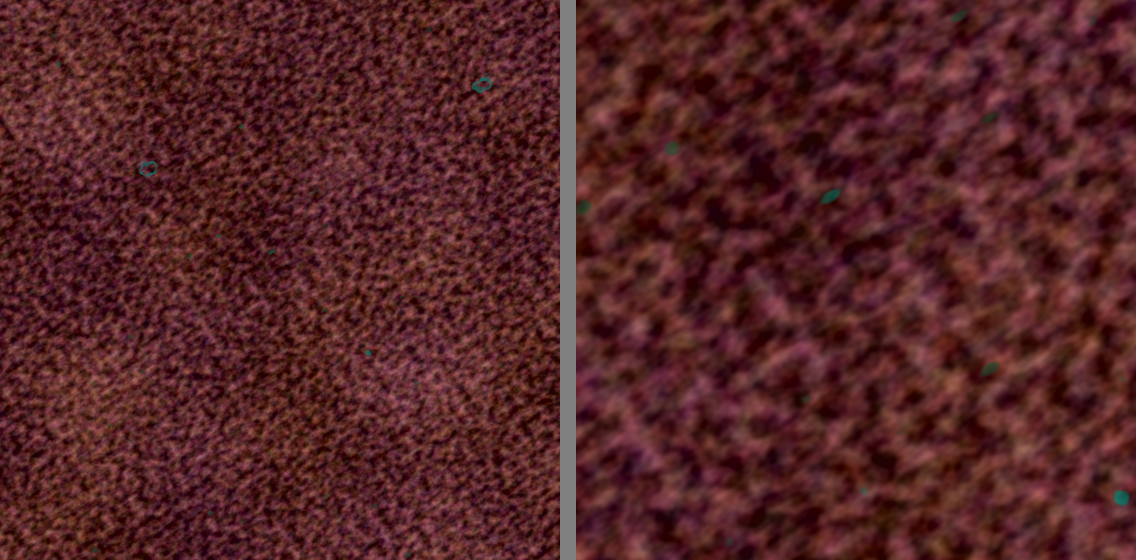
Left: the whole. Right: its middle third, enlarged.
Write a Shadertoy shader that draws this texture.

```glsl
// Draws a coarse maroon woven cloth with diagonal grain, green flecks and teal loops.

const vec3 SHADOW = vec3(0.20, 0.035, 0.05);
const vec3 FIBRE  = vec3(0.53, 0.295, 0.295);
const vec3 GREEN  = vec3(0.17, 0.27, 0.17);
const vec3 TEAL   = vec3(0.04, 0.50, 0.45);

float hash(vec2 p) {
    vec3 q = fract(p.xyx * 0.1031);
    q += dot(q, q.yzx + 33.33);
    return fract((q.x + q.y) * q.z);
}

// Unit gradient of a lattice corner, projected on the offset from it
float corner(vec2 cell, vec2 offset) {
    float angle = 6.2832 * hash(cell);
    return dot(vec2(cos(angle), sin(angle)), offset);
}

float gradientNoise(vec2 p) {
    vec2 i = floor(p), f = fract(p);
    vec2 u = f * f * f * (f * (f * 6.0 - 15.0) + 10.0);
    vec2 e = vec2(1.0, 0.0);
    return mix(mix(corner(i, f), corner(i + e, f - e), u.x),
               mix(corner(i + e.yx, f - e.yx), corner(i + e.xx, f - e.xx), u.x), u.y);
}

// Noise at a given number of cells per canvas; the seed picks a separate field
float layer(vec2 p, float cells, float seed) {
    return gradientNoise(p * cells + seed * vec2(37.3, 71.7));
}

// Turns the plane so x runs along the grain, and stretches it that way
vec2 alongGrain(vec2 p, float angle, float stretch) {
    vec2 dir = vec2(cos(angle), sin(angle));
    return vec2(dot(p, dir) / stretch, dot(p, vec2(-dir.y, dir.x)) * stretch);
}

// Light and dark of the cloth: broad wear, tufts and fine fibre
float clothTone(vec2 p, vec2 q) {
    float wear = 0.28 * layer(p, 2.7, 1.0) + 0.32 * layer(p, 6.5, 2.0);
    float tufts = 1.05 * layer(q, 62.0, 3.0) + 0.60 * layer(q, 108.0, 4.0);
    float fibre = 0.28 * layer(q, 210.0, 5.0);
    return 0.40 + wear + tufts + fibre;
}

// Slow and fine drift between brown, plum and rose
vec3 dyeShift(vec2 p, vec2 q) {
    float plum = 0.6 * layer(p, 5.0, 6.0) + layer(q, 58.0, 7.0) + 0.5 * layer(q, 120.0, 8.0);
    float rose = layer(q, 66.0, 9.0) + 0.5 * layer(q, 130.0, 10.0);
    return plum * vec3(-0.015, -0.025, 0.075) + rose * vec3(0.055, -0.035, 0.0);
}

// Ragged tilted ring of thread, as coverage from 0 to 1
float threadLoop(vec2 p, vec2 centre, float radius) {
    vec2 d = alongGrain(p - centre, 0.35, 1.25);
    d += 0.010 * vec2(layer(p, 70.0, 11.0), layer(p, 70.0, 12.0));
    float ring = abs(length(d) - radius);
    float wear = 0.65 + 0.6 * layer(p, 95.0, 13.0);
    return (1.0 - smoothstep(0.001, 0.0042, ring)) * clamp(wear, 0.0, 1.0);
}

void mainImage(out vec4 fragColor, in vec2 fragCoord) {
    vec2 p = fragCoord / iResolution.y;
    vec2 q = alongGrain(p, 0.60, 1.16);

    // Cloth
    float tone = clamp(clothTone(p, q), -0.15, 1.35);
    vec3 color = mix(SHADOW, FIBRE, tone) + dyeShift(p, q);

    // Scattered green flecks, a few of them teal
    float fleck = smoothstep(0.47, 0.60, layer(q, 56.0, 14.0));
    vec3 fleckColor = mix(GREEN, TEAL, smoothstep(0.15, 0.5, layer(p, 14.0, 15.0)));
    color = mix(color, fleckColor * (0.75 + 0.5 * tone), 0.8 * fleck);

    // Stray loops of teal thread
    for (int i = 0; i < 2; i++) {
        vec2 centre = vec2(0.265, 0.698) + float(i) * vec2(0.60, 0.152);
        color = mix(color, TEAL, 0.9 * threadLoop(p, centre, 0.0125));
    }

    fragColor = vec4(clamp(color, 0.0, 1.0), 1.0);
}
```
